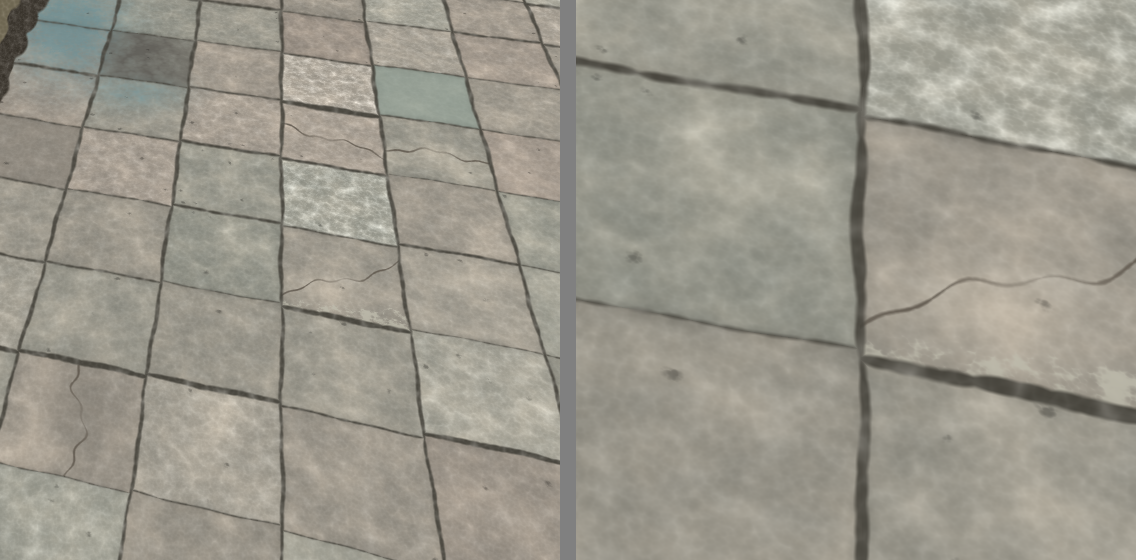
Left: the whole. Right: its middle third, enlarged.
Give the GLSL for this texture, as a Shadertoy shader.

```glsl
// Worn square paving seen in perspective: a plane mapping gives slab coordinates,
// joints are distances to the slab edges, and soft cellular noise weathers the stone.
// A few slabs are chalky, cracked or stained; a dark gutter cuts the top left corner.

float hash(vec2 p) {
    return fract(sin(dot(p, vec2(127.1, 311.7))) * 43758.5);
}

// Soft squared distance to the nearest scattered point, centred near zero
float cells(vec2 p) {
    vec2 c = floor(p);
    float sum = 0.0;
    for (int j = -1; j <= 1; j++)
        for (int i = -1; i <= 1; i++) {
            vec2 n = c + vec2(i, j);
            vec2 d = n + vec2(hash(n), hash(n + 57.3)) - p;
            sum += exp(-9.0 * dot(d, d));
        }
    return -log(sum) / 9.0 - 0.08;
}

float mottle(vec2 p) {
    float sum = 0.0, amp = 1.0;
    for (int i = 0; i < 4; i++) {
        sum += amp * cells(p);
        p = mat2(1.6, 1.2, -1.2, 1.6) * p + 3.7;
        amp *= 0.65;
    }
    return sum;
}

float blob(vec2 p, vec2 centre, vec2 size) {
    vec2 d = (p - centre) / size;
    return exp(-dot(d, d));
}

// One for the slab or seam with the given index
float isAt(vec2 id, vec2 index) {
    return 1.0 - step(0.5, length(id - index));
}

void mainImage(out vec4 fragColor, in vec2 fragCoord) {
    vec2 p = fragCoord / iResolution.xy;
    p.y = 1.0 - p.y;
    float soft = 0.0013 + 0.6 / iResolution.y;

    // Perspective plane: x counts columns, y counts slanting rows
    float depth = p.y + 1.01;
    vec2 size = vec2(0.143 * depth, 0.0657 * depth * depth);
    vec2 g = vec2((p.x - 0.503) / size.x, (0.971 - 1.0 / depth) / 0.0657);
    g.y -= 0.27 * g.x;
    g += 0.008 * sin(g.yx * 4.3 + 1.0) + 0.004 * sin(g.yx * 13.0 + g * 3.0);
    g.y += 0.07 * (hash(vec2(floor(g.x), 4.0)) - 0.5);
    vec2 id = floor(g), f = g - id;
    float h = hash(id + 9.0);

    float broad = mottle(g * 2.3 + id * 5.0);
    float fine = mottle(g * 9.0);
    float grit = cells(p * 150.0);

    // Stone: grey-green to pinkish slabs
    vec3 stone = mix(vec3(0.562, 0.566, 0.524), vec3(0.582, 0.545, 0.503), hash(id + 2.0));
    stone *= 0.95 + 0.08 * h + 0.04 * p.x;
    stone += vec3(0.12, 0.105, 0.09) * broad + 0.07 * fine + 0.04 * grit;

    // Distances to the joints, with slightly crumbled edges
    vec2 edge = min(f, 1.0 - f) * size + 0.0022 * cells(p * 70.0);
    float rim = min(edge.x, edge.y);

    // Chalky slabs alternate with cracked ones down the middle column
    float middle = isAt(id.xx, vec2(0.0)) * step(0.5, id.y) * step(id.y, 4.5);
    float odd = mod(id.y, 2.0);
    float chalky = max(middle * odd, 0.25 * step(0.88, h));
    stone += chalky * (0.01 + 0.15 * max(fine, 0.0) + 0.09 * exp(-max(rim, 0.0) / 0.008));
    float broken = isAt(id, vec2(0, 4));
    float flake = broken * smoothstep(0.93, 1.06, f.y + 0.12 * f.x + 0.3 * (fine - 0.3));
    stone = mix(stone, vec3(0.74, 0.73, 0.67), 0.8 * flake);

    // Stains: blue wash, pale blue slab, sooty slab and smudges
    float wash = blob(p, vec2(0.12, 0.05), vec2(0.10, 0.085));
    wash += 0.5 * blob(p, vec2(0.25, 0.165), vec2(0.08, 0.03));
    stone = mix(stone, vec3(0.43, 0.56, 0.58), clamp(wash * (0.75 + 0.6 * fine), 0.0, 0.8));
    stone = mix(stone, vec3(0.58, 0.64, 0.60), 0.65 * isAt(id, vec2(1, 1)));
    float soot = 0.85 * isAt(id, vec2(-2, 1)) * blob(f, vec2(0.5), vec2(0.75));
    soot += 0.25 * isAt(id, vec2(-3, 3)) + 0.25 * blob(p, vec2(0.15, 0.73), vec2(0.07, 0.1));
    stone = mix(stone, vec3(0.35, 0.34, 0.32), clamp(soot * (0.7 + 0.9 * broad), 0.0, 0.85));

    // Pits: sparse dark specks
    vec2 spot = floor(g * 7.0);
    vec2 off = fract(g * 7.0) - 0.35 - 0.3 * hash(spot);
    float pit = step(0.95, hash(spot + 31.0)) * smoothstep(0.25, 0.05, length(off) + 0.3 * fine);
    stone *= 1.0 - 0.25 * pit;

    // Cracks: wavy lines, running down the slabs on the left
    float cracked = max(middle * (1.0 - odd), step(0.97, hash(id + 17.0)));
    cracked = max(cracked, max(isAt(id, vec2(-2, 6)), isAt(id, vec2(1, 2))));
    vec2 c = id.x < 0.0 ? f.yx : f;
    float path = 0.55 + (0.4 * h - 0.1 - 0.7 * broken) * (c.x - 0.5)
        + 0.05 * sin(8.0 * c.x + 6.0 * h) + 0.02 * sin(25.0 * c.x + 9.0 * h);
    float gap = abs(c.y - path) * size.y + 0.001 * fine;
    float crack = cracked * (1.0 - smoothstep(0.0003, 0.0009 + soft, gap));
    stone = mix(stone, vec3(0.38, 0.35, 0.31), crack * (0.6 + 0.3 * sin(9.0 * c.x + h)));

    // Joints: even columns, rows from hairline to the deep shadow of sunken slabs
    vec2 line = vec2(id.x, floor(g.y + 0.5));
    float seam = hash(line + 40.0);
    float deep = isAt(line.yy, vec2(6.0)) * step(0.5, abs(id.x));
    deep = max(deep, max(isAt(line, vec2(0, 5)), isAt(line, vec2(0, 2))));
    float open = mix(0.0009 + 0.0019 * seam * seam, 0.0032 + 0.0022 * sin(3.0 * f.x), deep);
    float wide = 0.0033 + 0.0007 * sin(g.y * 5.0 + id.y);
    float down = 1.0 - smoothstep(wide - soft, wide + soft, edge.x);
    float across = 1.0 - smoothstep(open - soft, open + soft, edge.y);
    stone *= 1.0 - 0.14 * exp(-max(rim, 0.0) / 0.004);
    vec3 grout = vec3(0.27, 0.26, 0.23) + 0.25 * max(cells(p * 60.0), 0.0) + 0.06 * grit;
    vec3 color = mix(stone, grout, max(0.88 * down, across * (0.75 + 0.2 * max(seam, deep))));

    // Gutter with gravel, and the kerb beyond it
    float side = p.x + 0.45 * p.y - 0.085 + 0.03 * cells(p * 30.0);
    vec3 gravel = vec3(0.23, 0.21, 0.18) + 0.14 * mottle(p * 80.0);
    color = mix(gravel, color, smoothstep(-0.004, 0.004, side));
    vec3 kerb = vec3(0.44, 0.41, 0.33) + 0.1 * grit;
    color = mix(kerb, color, smoothstep(-0.052, -0.046, side));

    fragColor = vec4(clamp(color, 0.0, 1.0), 1.0);
}
```
